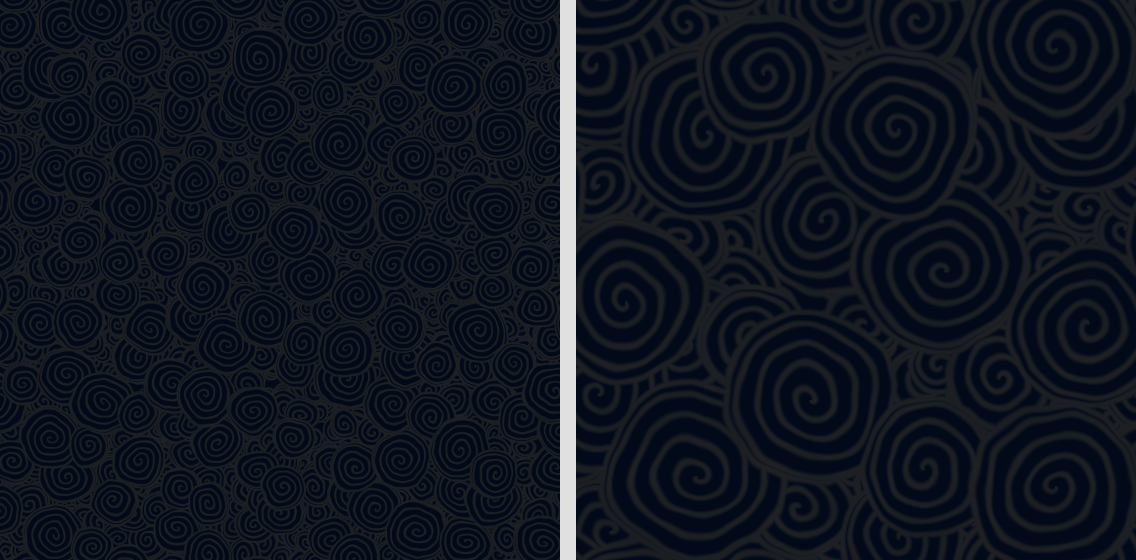
Left: the whole. Right: its middle third, enlarged.
Reproduce this pattern procedurally as a three.js fragment shader.

```glsl
#define LARGE_CELL 0.088
#define MEDIUM_CELL 0.058
#define SMALL_CELL 0.042
#define TINY_CELL 0.033
#define JITTER 0.7
#define LINE_HALF 0.0019
#define LINE_SOFT 0.0014
#define WOBBLE 0.008
#define NIGHT vec3(0.008, 0.038, 0.098)
#define INK vec3(0.116, 0.125, 0.138)

varying vec2 vUv;

const float TAU = 6.2831853;

vec3 hash3(vec2 p, float seed) {
  vec3 q = fract(vec3(p.xyx + seed * 7.31) * vec3(0.1031, 0.1030, 0.0973));
  q += dot(q, q.yxz + 33.33);
  return fract((q.xxy + q.yzz) * q.zyx);
}

float cornerGradient(vec2 cell, vec2 offset) {
  float a = TAU * hash3(cell, 9.0).x;
  return dot(vec2(cos(a), sin(a)), offset);
}

float gradientNoise(vec2 p) {
  vec2 i = floor(p), f = fract(p);
  vec2 u = f * f * f * (f * (f * 6.0 - 15.0) + 10.0);
  vec2 e = vec2(0.0, 1.0);
  float low = mix(cornerGradient(i, f), cornerGradient(i + e.yx, f - e.yx), u.x);
  float high = mix(cornerGradient(i + e.xy, f - e.xy), cornerGradient(i + e.yy, f - e.yy), u.x);
  return mix(low, high, u.y);
}

vec2 noiseOffset(vec2 p) {
  return vec2(gradientNoise(p), gradientNoise(p + 57.4));
}

// Disc owned by a grid cell: centre in xy, radius in z
vec3 discAt(vec2 cell, float size) {
  vec3 h = hash3(cell + 40.0, size * 100.0);
  vec2 centre = (cell + 0.5 + JITTER * (h.xy - 0.5)) * size;
  return vec3(centre, size * mix(0.40, 0.62, h.z));
}

// True where a large disc would hide the given centre
bool hiddenByLarge(vec2 centre) {
  vec2 home = floor(centre / LARGE_CELL);
  for (int j = -1; j <= 1; j++) {
    for (int i = -1; i <= 1; i++) {
      vec3 disc = discAt(home + vec2(float(i), float(j)), LARGE_CELL);
      if (distance(centre, disc.xy) < disc.z * 0.92) return true;
    }
  }
  return false;
}

float stroke(float dist) {
  return 1.0 - smoothstep(LINE_HALF - LINE_SOFT, LINE_HALF + LINE_SOFT, dist);
}

// Spiral arm with a random start angle and winding direction
float spiral(vec2 offset, float radius, vec2 random) {
  float pitch = 0.0076 + 0.085 * radius;
  float winding = random.x < 0.5 ? -1.0 : 1.0;
  float turn = winding * atan(offset.y, offset.x) / TAU + random.y;
  float phase = length(offset) / pitch - turn;
  return stroke(abs(fract(phase + 0.5) - 0.5) * pitch);
}

// Paint one size of overlapping discs over the ink beneath
float paintDiscs(float ink, vec2 p, float size, bool avoidLarge) {
  vec2 home = floor(p / size);
  for (int j = -1; j <= 1; j++) {
    for (int i = -1; i <= 1; i++) {
      vec2 cell = home + vec2(float(i), float(j));
      vec3 disc = discAt(cell, size);
      vec2 offset = p - disc.xy;
      float edge = length(offset) - disc.z;
      if (edge > LINE_HALF + LINE_SOFT) continue;
      if (avoidLarge && hiddenByLarge(disc.xy)) continue;
      if (edge < 0.0) ink = spiral(offset, disc.z, hash3(cell + 71.0, size * 50.0).xy);
      ink = max(ink, stroke(abs(edge)));
    }
  }
  return ink;
}

void main() {
  // Tilt the grid and bend it so the lines look hand drawn
  vec2 p = mat2(0.92, 0.39, -0.39, 0.92) * vUv + 2.0;
  p += WOBBLE * noiseOffset(p * 18.0) + 0.25 * WOBBLE * noiseOffset(p * 60.0);

  // Small discs fill the gaps, large discs lie on top
  float ink = paintDiscs(0.0, p, TINY_CELL, false);
  ink = paintDiscs(ink, p, SMALL_CELL, true);
  ink = paintDiscs(ink, p, MEDIUM_CELL, true);
  ink = paintDiscs(ink, p, LARGE_CELL, false);

  // Uneven ink strength
  ink *= 0.95 + 0.2 * gradientNoise(vUv * 30.0);
  gl_FragColor = vec4(mix(NIGHT, INK, ink), 1.0);
}
```
